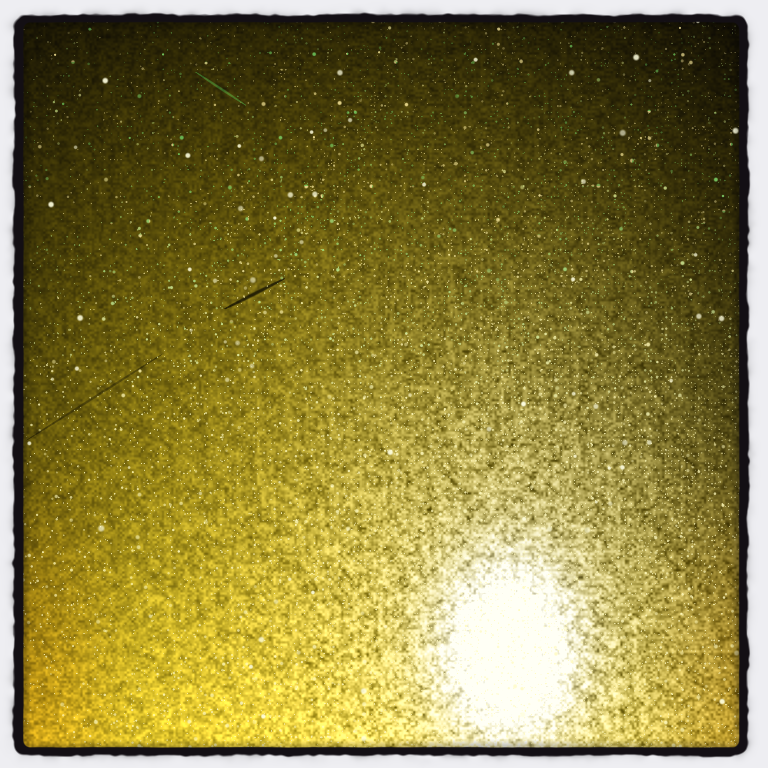
Write a three.js fragment shader that draws this texture.

```glsl
// Gold glitter sheet lit from below, inside a rough black border on white paper
#define PAPER vec3(0.935, 0.935, 0.95)
#define INK vec3(0.075, 0.06, 0.08)
#define LAMP vec2(0.662, 0.15)
#define SHEET_CENTER vec2(0.4965, 0.499)
#define SHEET_HALF vec2(0.466, 0.472)
#define BORDER_CENTER vec2(0.496, 0.4985)
#define BORDER_HALF vec2(0.478, 0.482)
#define GRAIN 0.62
#define ROUGHNESS 0.006

varying vec2 vUv;

float hash(vec2 p) {
  return fract(sin(dot(p, vec2(127.1, 311.7))) * 43758.5453);
}

float noise(vec2 p) {
  vec2 i = floor(p), f = fract(p);
  f = f * f * (3.0 - 2.0 * f);
  return mix(mix(hash(i), hash(i + vec2(1.0, 0.0)), f.x),
             mix(hash(i + vec2(0.0, 1.0)), hash(i + 1.0), f.x), f.y);
}

float roundBox(vec2 p, vec2 halfSize, float r) {
  vec2 d = abs(p) - halfSize + r;
  return length(max(d, 0.0)) + min(max(d.x, d.y), 0.0) - r;
}

// Soft tapered line from a to b
float scratch(vec2 p, vec2 a, vec2 b, float width) {
  vec2 d = b - a;
  float h = clamp(dot(p - a, d) / dot(d, d), 0.0, 1.0);
  float taper = 0.4 + 2.4 * h * (1.0 - h);
  return 1.0 - smoothstep(0.2, 1.0, length(p - a - d * h) / (width * taper));
}

// One jittered flake per grid cell, kept with the given chance
float flakes(vec2 p, float cells, float chance, float seed) {
  vec2 q = p * cells + seed * 7.3, id = floor(q);
  vec2 jitter = 0.3 + 0.4 * vec2(hash(id + seed), hash(id + seed + 19.7));
  float keep = step(hash(id + seed + 41.3), chance);
  float size = mix(0.16, 0.36, hash(id + seed + 63.1));
  float level = mix(0.45, 1.0, hash(id + seed + 87.9));
  return keep * level * (1.0 - smoothstep(size * 0.35, size, length(fract(q) - jitter)));
}

float glow(vec2 p, vec2 radius) {
  vec2 d = (p - LAMP) / radius;
  return exp(-dot(d, d));
}

// Overall brightness: vertical falloff and darker sides
float lightLevel(vec2 p) {
  float side = p.x - 0.46;
  float falloff = mix(1.2, 2.3, smoothstep(0.05, 0.5, p.y));
  return max(0.98 - 0.86 * p.y, 0.0) * max(1.0 - falloff * side * side, 0.0);
}

vec3 goldRamp(float t) {
  return vec3(t * 1.01 + 0.015, t * 0.89 + 0.01, 0.015 + 0.2 * t * t);
}

vec3 glitterSheet(vec2 p) {
  float light = lightLevel(p);
  float halo = glow(p, vec2(0.25, 0.36));
  float core = glow(p, vec2(0.085, 0.115));

  // Grain at three scales, centered on zero
  float grain = 0.5 * noise(p * 330.0) + 0.35 * noise(p * 190.0 + 31.0)
              + 0.25 * noise(p * 105.0 + 77.0) - 0.55;
  float t = light * (1.0 + GRAIN * grain * (1.0 + halo)) + 0.05 * grain;
  vec3 col = goldRamp(clamp(t, 0.0, 1.1));

  // Warmer tone at the lower sides
  float warm = smoothstep(0.3, 0.5, abs(p.x - 0.5)) * (1.0 - smoothstep(0.1, 0.5, p.y));
  col *= mix(vec3(1.0), vec3(1.02, 0.91, 0.65), warm);

  // Lamp reflection breaks up along the grain
  float shine = 0.45 * halo * (1.0 + 2.6 * grain) + 1.25 * core;
  col = mix(col, vec3(1.0, 1.0, 0.96), clamp(shine, 0.0, 1.0));

  // Scratches
  float dark = 0.65 * scratch(p, vec2(0.293, 0.598), vec2(0.370, 0.637), 0.0035)
             + 0.35 * scratch(p, vec2(0.035, 0.427), vec2(0.210, 0.538), 0.0025);
  col *= 1.0 - dark;
  col += vec3(0.05, 0.25, 0.12) * scratch(p, vec2(0.255, 0.906), vec2(0.320, 0.863), 0.0025);

  // Flakes: dense and fine near the lamp, sparse and greenish far away
  float field = exp(-dot((p - vec2(0.69, 0.4)) * vec2(2.4, 2.1), (p - vec2(0.69, 0.4)) * vec2(2.4, 2.1)));
  float fine = flakes(p, 230.0, 0.09 + 0.28 * field, 1.0);
  float medium = flakes(p, 145.0, 0.07 + 0.18 * field, 2.0);
  float large = flakes(p, 92.0, 0.05 + 0.04 * field, 3.0);
  float bright = flakes(p, 62.0, 0.025, 4.0);
  float tint = hash(floor(p * 62.0) + 5.0);
  vec3 farColor = mix(vec3(0.45, 0.85, 0.4), vec3(1.0, 0.93, 0.62), smoothstep(0.2, 0.7, tint));
  vec3 flakeColor = mix(vec3(1.0, 0.98, 0.74), farColor, smoothstep(0.4, 0.85, p.y));
  float strength = mix(0.35, 0.9, smoothstep(0.05, 0.5, light));
  col = mix(col, flakeColor, max(fine, medium) * strength);
  col = mix(col, flakeColor, large * 0.85);
  return mix(col, vec3(1.0, 1.0, 0.88), bright);
}

void main() {
  vec2 p = vUv;

  // Rough outer border with a faint smudge around it
  float wobble = noise(p * 34.0) * 0.6 + noise(p * 120.0) * 0.4 - 0.5;
  float outer = roundBox(p - BORDER_CENTER, BORDER_HALF, 0.016) + wobble * ROUGHNESS;
  float inner = roundBox(p - SHEET_CENTER, SHEET_HALF, 0.009) + wobble * 0.001;
  float smudge = 0.3 * exp(-max(outer, 0.0) * 260.0) * noise(p * 60.0 + 9.0);

  vec3 col = PAPER * (1.0 - smudge);
  col = mix(col, INK, 1.0 - smoothstep(-0.0015, 0.002, outer));
  vec3 sheet = glitterSheet(p) * mix(0.75, 1.0, smoothstep(0.0, 0.012, -inner));
  col = mix(col, sheet, 1.0 - smoothstep(-0.0012, 0.0012, inner));

  gl_FragColor = vec4(col, 1.0);
}
```
